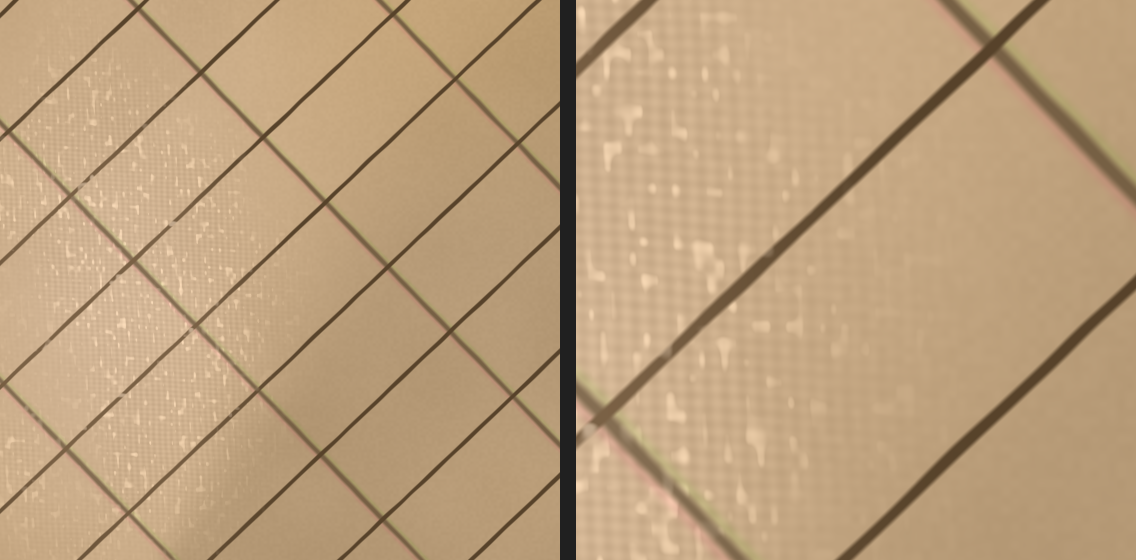
Left, the full canvas; right, a detail of the centre.
A Shadertoy shader for this pattern:

```glsl
// Diagonal grid of beige oblong tiles with dark joints, soft shadow and mesh-like glints.

// Lattice: one step across the short side, one along the long side
const vec2 SHORT_STEP = vec2(0.1115, -0.1155);
const vec2 LONG_STEP  = vec2(0.2318, 0.2201);
const vec2 GRID_ORIGIN = vec2(0.4609, 0.3034);

// Joints
const float LONG_JOINT_HALF  = 0.0035;
const float CROSS_JOINT_HALF = 0.0040;
const float LONG_JOINT_SOFT  = 0.0017;
const float CROSS_JOINT_SOFT = 0.0032;
const float JOINT_WOBBLE = 0.0012;
const vec3 JOINT_DARK  = vec3(0.34, 0.26, 0.165);
const vec3 JOINT_WORN  = vec3(0.48, 0.38, 0.27);
const vec3 JOINT_CROSS = vec3(0.44, 0.355, 0.25);
const vec3 FRINGE_GREEN = vec3(-0.05, 0.005, -0.05);
const vec3 FRINGE_PINK  = vec3(0.015, -0.045, -0.005);

// Glaze and light
const vec3 TILE_SHADE = vec3(0.71, 0.60, 0.46);
const vec3 TILE_MID   = vec3(0.775, 0.655, 0.505);
const vec3 TILE_LIGHT = vec3(0.83, 0.715, 0.59);
const vec2 SHADOW_NORMAL = vec2(0.869, -0.494);
const float SHADOW_OFFSET = 0.254;
const vec2 GLOW_CENTER = vec2(0.20, 0.46);
const vec2 GLOW_SIZE   = vec2(0.27, 0.42);
const vec2 MESH_COUNT  = vec2(96.0, 118.0);
const float MESH_STRENGTH = 0.030;
const float GLINT_STRENGTH = 0.13;
const float TILE_VARIATION = 0.016;
const float GRAIN = 0.016;
const float TAU = 6.2831853;

float hash(vec2 cell) {
    uvec2 q = uvec2(ivec2(cell)) * uvec2(1597334673u, 3812015801u);
    uint n = (q.x ^ q.y) * 1597334673u;
    n = (n ^ (n >> 15)) * 2246822519u;
    return float((n ^ (n >> 13)) >> 8) / 16777216.0;
}

float noise(vec2 p) {
    vec2 i = floor(p), f = fract(p);
    f = f * f * (3.0 - 2.0 * f);
    return mix(mix(hash(i), hash(i + vec2(1, 0)), f.x),
               mix(hash(i + vec2(0, 1)), hash(i + vec2(1, 1)), f.x), f.y);
}

float bell(float x) { return exp(-x * x); }

float glow(vec2 p, vec2 center, vec2 size) {
    vec2 q = (p - center) / size;
    return exp(-dot(q, q));
}

float joint(float dist, float halfWidth, float soft) {
    float edge = max(soft, 0.75 / iResolution.y);
    return 1.0 - smoothstep(halfWidth - edge, halfWidth + edge, abs(dist));
}

// Broad light: diagonal shadow edge that blurs upward, plus a warm glow
vec3 glaze(vec2 p, float lit) {
    float blur = mix(0.035, 0.28, clamp(p.y, 0.0, 1.0));
    float shadow = smoothstep(-blur, blur, dot(p, SHADOW_NORMAL) - SHADOW_OFFSET);
    shadow *= 1.0 - 0.4 * glow(p, vec2(0.92, 0.12), vec2(0.14, 0.12));
    vec3 color = mix(TILE_MID, TILE_LIGHT, lit);
    color = mix(color, TILE_SHADE, shadow);
    float yellow = smoothstep(0.5, 1.0, p.y) * smoothstep(0.3, 0.9, p.x);
    return color + yellow * vec3(0.015, 0.005, -0.02);
}

// Fine upright mesh and short bright flecks, gathered in patches
float reflections(vec2 p, float lit) {
    float patches = smoothstep(0.40, 0.72, noise(p * vec2(8.0, 6.0) + 3.0));
    float reach = max(smoothstep(0.08, 0.6, lit),
                      0.6 * glow(p, vec2(0.34, 0.97), vec2(0.12, 0.07)));
    vec2 warp = 0.004 * vec2(noise(p * 14.0), noise(p * 14.0 + 40.0));
    vec2 q = (p + warp + vec2(0.04 * p.y, 0.05 * p.x)) * MESH_COUNT;
    float mesh = 0.6 * cos(TAU * q.x) + 0.4 * cos(TAU * q.y);
    float flecks = smoothstep(0.68, 0.98, noise(q * vec2(1.6, 0.75)));
    return reach * mix(0.2, 1.0, patches)
         * (MESH_STRENGTH * mesh + GLINT_STRENGTH * flecks);
}

void mainImage(out vec4 fragColor, in vec2 fragCoord) {
    vec2 p = fragCoord / iResolution.y;
    mat2 lattice = mat2(SHORT_STEP, LONG_STEP);
    vec2 grid = inverse(lattice) * (p - GRID_ORIGIN);

    // Signed distances to the nearest long and cross joints
    vec2 spacing = abs(determinant(lattice))
                 / vec2(length(LONG_STEP), length(SHORT_STEP));
    vec2 dist = (grid - round(grid)) * spacing;
    dist += JOINT_WOBBLE * (vec2(noise(p * 28.0), noise(p * 28.0 + 70.0)) - 0.5);

    // Tile surface
    float lit = glow(p, GLOW_CENTER, GLOW_SIZE);
    vec3 color = glaze(p, lit);
    color += TILE_VARIATION * (hash(floor(grid) + 17.0) - 0.5);
    color += GRAIN * (noise(p * 190.0) - 0.5) + 0.022 * (noise(p * 9.0) - 0.5);
    color += reflections(p, lit) * vec3(1.0, 0.97, 0.92);

    // Coloured fringes beside the cross joints
    color += FRINGE_GREEN * bell((dist.y - 0.0065) / 0.004);
    color += FRINGE_PINK * bell((dist.y + 0.0065) / 0.004);

    // Joints, paler and flecked where the light falls
    float width = 0.85 + 0.3 * noise(p * 22.0 + 9.0);
    float worn = smoothstep(0.2, 0.9, lit + 0.35 * (1.0 - p.x) * (1.0 - p.y));
    vec3 longColor = mix(JOINT_DARK, JOINT_WORN, worn);
    float chips = smoothstep(0.70, 0.95, noise(p * 85.0 + 25.0));
    longColor += 0.28 * chips * worn;
    vec3 crossColor = JOINT_CROSS + 0.05 * worn + 0.12 * chips * worn;
    color = mix(color, crossColor, 0.92 * joint(dist.y, CROSS_JOINT_HALF * width, CROSS_JOINT_SOFT));
    color = mix(color, longColor, joint(dist.x, LONG_JOINT_HALF * width, LONG_JOINT_SOFT));

    fragColor = vec4(clamp(color, 0.0, 1.0), 1.0);
}
```
